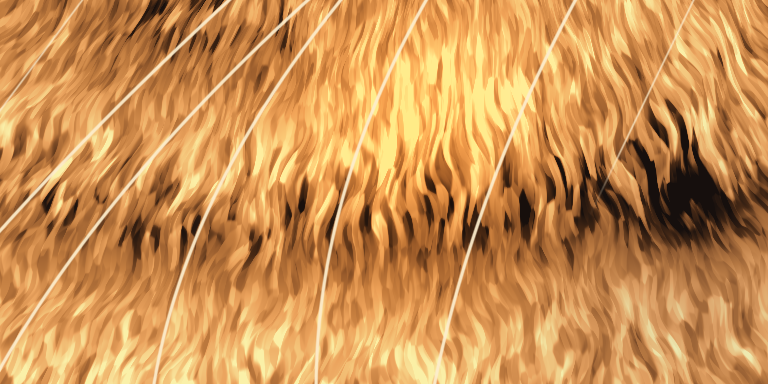
Give the GLSL for this texture, as a WebGL 1 fragment shader.

```glsl
precision highp float;
// Striped tabby fur with fanned, tufted hairs and long pale whiskers.
uniform vec2 u_resolution;

#define FAN_CENTER vec2(1.12, 2.35)
#define CLUMP_FREQ vec2(27.0, 6.5)
#define LOCK_FREQ vec2(62.0, 14.0)
#define HAIR_FREQ vec2(105.0, 20.0)
#define CLUMP_GAIN 0.30
#define LOCK_GAIN 0.52
#define HAIR_GAIN 0.28
#define RAGGED 0.10
#define BASE_TONE 0.50
#define CELL_SHARPNESS 14.0
#define WHISKER_COUNT 7
#define WHISKER_WIDTH 0.0042

vec3 hash3(vec2 cell) {
  vec3 q = vec3(dot(cell, vec2(127.1, 311.7)),
                dot(cell, vec2(269.5, 183.3)),
                dot(cell, vec2(419.2, 371.9)));
  return fract(sin(q) * 43758.55);
}

// Cellular noise with softened borders: one random tone per cell, about zero.
float softCells(vec2 q) {
  vec2 base = floor(q), f = q - base;
  float total = 0.0, weight = 0.0;
  for (int j = -1; j <= 1; j++) {
    for (int i = -1; i <= 1; i++) {
      vec2 offset = vec2(float(i), float(j));
      vec3 h = hash3(base + offset);
      vec2 d = offset + h.xy - f;
      float w = exp(-CELL_SHARPNESS * dot(d, d)) + 1e-7;
      total += w * h.z;
      weight += w;
    }
  }
  return total / weight - 0.5;
}

float blob(vec2 p, vec2 center, vec2 radius) {
  vec2 d = (p - center) / radius;
  return exp(-dot(d, d));
}

// Broad light and dark markings of the coat.
float markings(vec2 p) {
  float ridge = 0.36 + 0.12 * (p.x - 0.75) * (p.x - 0.75);
  float stripe = (p.y - ridge) / 0.10;
  float t = BASE_TONE;
  t += 0.40 * blob(p, vec2(1.16, 0.78), vec2(0.30, 0.17));
  t += 0.25 * blob(p, vec2(0.78, 0.61), vec2(0.42, 0.12));
  t += 0.24 * blob(p, vec2(0.08, 0.67), vec2(0.28, 0.10));
  t += 0.30 * blob(p, vec2(0.60, 0.02), vec2(0.85, 0.17));
  t += 0.12 * blob(p, vec2(1.75, 0.92), vec2(0.35, 0.20));
  t -= 0.27 * blob(p, vec2(0.55, 0.91), vec2(0.36, 0.19));
  t -= 0.28 * exp(-stripe * stripe);
  t -= 0.14 * blob(p, vec2(1.52, 0.48), vec2(0.25, 0.17));
  t -= 0.48 * blob(p, vec2(1.83, 0.45), vec2(0.18, 0.13));
  return t;
}

float ramp(float a, float b, float t) {
  return clamp((t - a) / (b - a), 0.0, 1.0);
}

vec3 furColor(float t) {
  vec3 c = mix(vec3(0.09, 0.06, 0.05), vec3(0.28, 0.16, 0.08), ramp(-0.18, 0.03, t));
  c = mix(c, vec3(0.59, 0.36, 0.18), ramp(0.03, 0.18, t));
  c = mix(c, vec3(0.76, 0.49, 0.25), ramp(0.18, 0.40, t));
  c = mix(c, vec3(0.92, 0.64, 0.37), ramp(0.40, 0.62, t));
  c = mix(c, vec3(0.96, 0.79, 0.50), ramp(0.62, 0.81, t));
  return mix(c, vec3(0.98, 0.94, 0.66), ramp(0.81, 0.95, t));
}

vec3 fur(vec2 p) {
  // Hair coordinates: x across the hairs, y along them, fanned and wavy.
  vec2 toRoot = FAN_CENTER - p;
  vec2 q = vec2(atan(-toRoot.x, toRoot.y) * 1.85, length(toRoot));
  q.x += 0.010 * sin(q.y * 15.0 + 3.0 * sin(q.x * 7.0));
  q.x += 0.006 * sin(q.y * 29.0 + q.x * 23.0);

  float clump = softCells(q * CLUMP_FREQ);
  float lock = softCells(q * LOCK_FREQ + 17.0);
  float hair = softCells(q * HAIR_FREQ + 53.0);
  vec2 ragged = normalize(toRoot) * RAGGED * (lock + clump);
  float t = markings(p + ragged);
  t += CLUMP_GAIN * clump + LOCK_GAIN * lock + HAIR_GAIN * hair;

  // Warm glow in the middle, cooler coat at the lower right.
  float glow = blob(p, vec2(1.10, 0.65), vec2(0.38, 0.40));
  float cool = blob(p, vec2(1.80, 0.25), vec2(0.45, 0.35));
  return furColor(t) * mix(vec3(1.0), vec3(1.06, 0.98, 0.80), glow)
                     * mix(vec3(1.0), vec3(0.93, 0.96, 1.06), cool);
}

void main() {
  vec2 p = gl_FragCoord.xy / u_resolution.y;
  float pixel = 1.0 / u_resolution.y;
  vec3 color = fur(p);

  // Whiskers: bowed lines from the top edge, the outer two thin and short.
  for (int i = 0; i < WHISKER_COUNT; i++) {
    float n = float(i);
    float top = 0.25 + 0.24 * n + 0.12 * sin(1.4 * n - 0.3);
    float bottom = -0.53 + 0.31 * n - 0.13 * sin(1.05 * n);
    float bow = 0.32 * sin(n * 0.52);
    float x = mix(bottom, top, p.y) - bow * p.y * (1.0 - p.y);
    float slope = top - bottom - bow * (1.0 - 2.0 * p.y);
    float d = abs(p.x - x) / sqrt(1.0 + slope * slope);
    float outer = step(2.5, abs(n - 3.0));
    float width = WHISKER_WIDTH * mix(1.0, 0.55, outer);
    float line = 1.0 - smoothstep(width - pixel, width + pixel, d);
    line *= mix(1.0, smoothstep(0.42, 0.65, p.y), outer);
    color = mix(color, vec3(0.99, 0.93, 0.80), line * mix(0.93, 0.75, outer));
  }
  gl_FragColor = vec4(color, 1.0);
}
```
